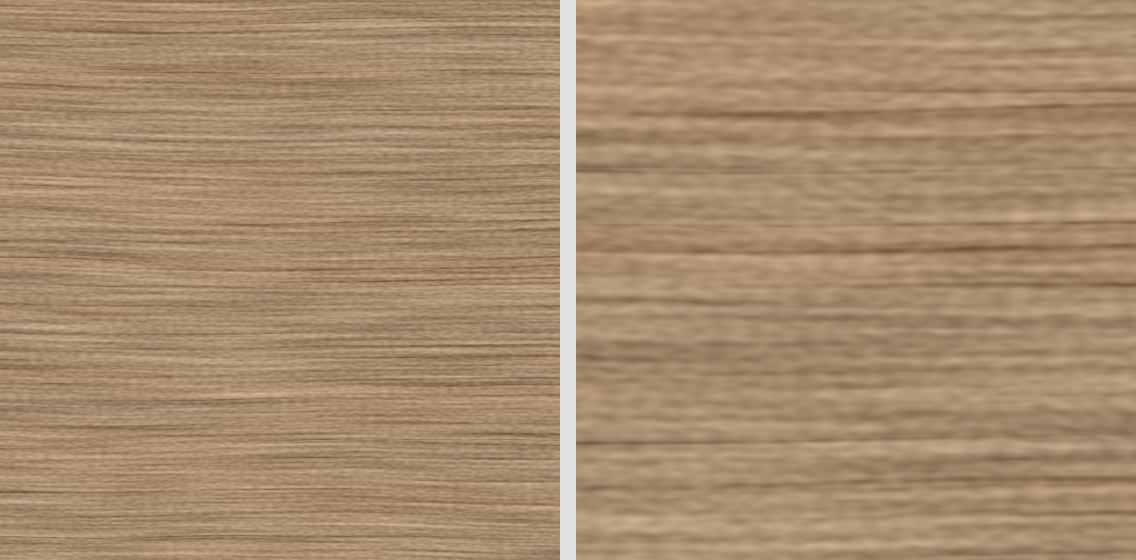
Left: the whole. Right: its middle third, enlarged.
Give the GLSL for this texture, as a Shadertoy shader.

```glsl
// Straight-grained light brown wood veneer with horizontal fibres.
// Stretched gradient noise gives bands, fibres and flecks; jittered rows
// of thin, broken, one-sided streaks give the dark grain lines.

#define BASE_COLOR   vec3(0.663, 0.559, 0.439)
#define TONE_TINT    vec3(1.0, 0.99, 0.90)
#define WARM_SHIFT   vec3(0.012, -0.005, -0.014)
#define BAND_AMOUNT  0.024
#define FIBRE_AMOUNT 0.130
#define FLECK_AMOUNT 0.085
#define LINE_DEPTH   0.150
#define LINE_WIDTH   0.0016
#define WAVINESS     0.016

float hash(vec2 p) {
    vec3 q = fract(p.xyx * vec3(0.1031, 0.1030, 0.0973));
    q += dot(q, q.yzx + 33.33);
    return fract((q.x + q.y) * q.z);
}

vec2 gradient(vec2 cell) {
    float angle = 6.2832 * hash(cell);
    return vec2(cos(angle), sin(angle));
}

// Gradient noise, about -0.7 to 0.7
float noise(vec2 p) {
    vec2 i = floor(p), f = p - i;
    vec2 u = f * f * f * (f * (f * 6.0 - 15.0) + 10.0);
    vec2 e = vec2(0.0, 1.0);
    float a = dot(gradient(i), f);
    float b = dot(gradient(i + e.yx), f - e.yx);
    float c = dot(gradient(i + e.xy), f - e.xy);
    float d = dot(gradient(i + e.yy), f - e.yy);
    return mix(mix(a, b, u.x), mix(c, d, u.x), u.y);
}

// Stretched noise, sheared so that fibre ends do not line up in columns
float fibres(vec2 p, vec2 frequency, float seed) {
    vec2 q = p * frequency;
    q.x += 0.37 * q.y;
    return noise(q + seed);
}

// One set of dark streaks: a crisp core with a soft shade on one side
float grainLines(vec2 p, float rows, float seed) {
    float y = p.y * rows + seed;
    float row = floor(y);
    vec2 id = vec2(row, seed);
    float shift = 50.0 * hash(id + 3.7);
    float center = mix(0.35, 0.65, hash(id + 9.1));
    center += 0.16 * noise(vec2(p.x * 3.0 + shift, row + 0.5));
    float width = LINE_WIDTH * rows * mix(0.6, 1.2, hash(id + 5.3));
    float d = y - row - center;
    float side = hash(id + 7.9) < 0.5 ? -d : d;
    float core = exp(-d * d / (width * width));
    float shade = 0.35 * smoothstep(0.0, width, side) * exp(-max(side, 0.0) / (2.0 * width));
    float presence = smoothstep(-0.25, 0.3, noise(vec2(p.x * 1.7 + shift, row * 1.37 + seed)));
    float edgeFade = smoothstep(0.0, 0.12, y - row) * smoothstep(1.0, 0.88, y - row);
    return (core + shade) * presence * edgeFade * hash(id + 1.3);
}

void mainImage(out vec4 fragColor, in vec2 fragCoord) {
    vec2 uv = fragCoord / iResolution.y;

    // Gentle bending of the whole grain
    vec2 p = uv + 4.0;
    p.y += WAVINESS * noise(uv * vec2(1.4, 2.3) + 11.0);
    p.y += 0.2 * WAVINESS * noise(uv * vec2(4.0, 9.0) + 27.0);

    // Broad and medium bands
    float tone = BAND_AMOUNT * fibres(p, vec2(0.9, 15.0), 2.9);
    tone += 1.3 * BAND_AMOUNT * fibres(p, vec2(1.3, 53.0), 17.3);

    // Long and short fibres
    tone += FIBRE_AMOUNT * fibres(p, vec2(2.1, 107.0), 31.7);
    tone += 0.85 * FIBRE_AMOUNT * fibres(p, vec2(6.0, 181.0), 53.1);

    // Fine flecks and pores
    tone += FLECK_AMOUNT * noise(p * vec2(78.0, 211.0) + 71.9);
    float pores = smoothstep(0.22, 0.5, fibres(p, vec2(26.0, 173.0), 91.3));
    tone -= 0.4 * FLECK_AMOUNT * pores;

    // Dark lines, from sparse to dense rows
    float lines = 0.0;
    for (int i = 0; i < 3; i++) {
        float k = float(i);
        lines += grainLines(p, 25.0 + 18.0 * k, 5.37 + 13.6 * k);
    }
    float grit = 0.9 + 0.6 * noise(p * vec2(45.0, 160.0));
    tone -= LINE_DEPTH * min(lines, 1.0) * grit;

    // Colour with slow warm and yellow drifts
    float warmth = fibres(p, vec2(1.3, 17.0), 43.7);
    vec3 color = BASE_COLOR + TONE_TINT * tone + WARM_SHIFT * warmth;
    fragColor = vec4(clamp(color, 0.0, 1.0), 1.0);
}
```
